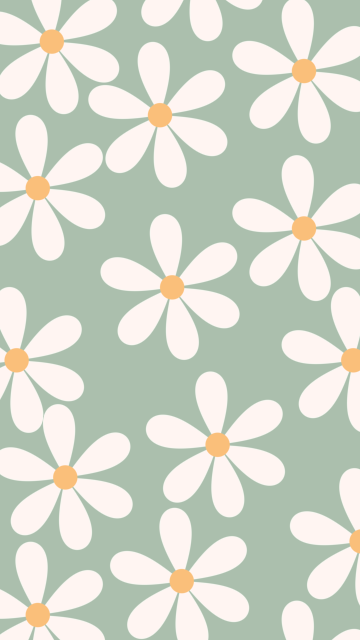
A Shadertoy shader for this pattern:

```glsl
// Scattered six-petal daisies with orange centres on a sage green ground.

const int FLOWER_COUNT = 15;

// Flower centres, in units of canvas height
const vec2 CENTRES[FLOWER_COUNT] = vec2[](
    vec2(0.306, 1.049), vec2(0.081, 0.935), vec2(0.475, 0.889),
    vec2(0.250, 0.820), vec2(0.059, 0.706), vec2(0.475, 0.643),
    vec2(0.269, 0.551), vec2(0.026, 0.437), vec2(0.552, 0.437),
    vec2(0.340, 0.305), vec2(0.102, 0.254), vec2(0.565, 0.154),
    vec2(0.284, 0.092), vec2(0.059, 0.039), vec2(0.475, -0.053));

// Approximate distance to a unit-length teardrop along +x (one lobe of a figure eight)
float petalDistance(vec2 p) {
    float k = 0.187; // squared width factor
    float xx = p.x * p.x;
    float f = p.y * p.y - k * xx * (1.0 - xx);
    vec2 gradient = vec2(k * p.x * (4.0 * xx - 2.0), 2.0 * p.y);
    return max(f / max(length(gradient), 1e-4), -p.x);
}

// Six petals, spread a little unevenly around the centre
float petalsDistance(vec2 p) {
    float petalLength = 0.1152;
    float d = 1e3;
    for (int i = 0; i < 6; i++) {
        float turn = float(i) * 1.0472;
        float angle = 1.731 - turn - 0.145 * sin(turn + 0.28);
        vec2 axis = vec2(cos(angle), sin(angle));
        vec2 local = vec2(dot(p, axis), dot(p, vec2(-axis.y, axis.x)));
        d = min(d, petalDistance(local / petalLength) * petalLength);
    }
    return d;
}

void mainImage(out vec4 fragColor, in vec2 fragCoord) {
    vec2 uv = fragCoord / iResolution.y;
    float edge = max(0.75 / iResolution.y, 0.0009);

    // Nearest petal and nearest centre over all flowers
    float petals = 1e3;
    float heart = 1e3;
    for (int i = 0; i < FLOWER_COUNT; i++) {
        vec2 p = uv - CENTRES[i];
        if (dot(p, p) > 0.02) continue;
        petals = min(petals, petalsDistance(p));
        heart = min(heart, length(p) - 0.0190);
    }

    // Petals with a faintly cooler rim, then the orange hearts on top
    vec3 petalColor = mix(vec3(1.0, 0.96, 0.95), vec3(0.98, 0.97, 0.95),
                          smoothstep(-0.0025, -0.0012, petals));
    vec3 color = vec3(0.67, 0.75, 0.68);
    color = mix(color, petalColor, 1.0 - smoothstep(-edge, edge, petals));
    color = mix(color, vec3(0.98, 0.75, 0.48), 1.0 - smoothstep(-edge, edge, heart));

    fragColor = vec4(color, 1.0);
}
```
